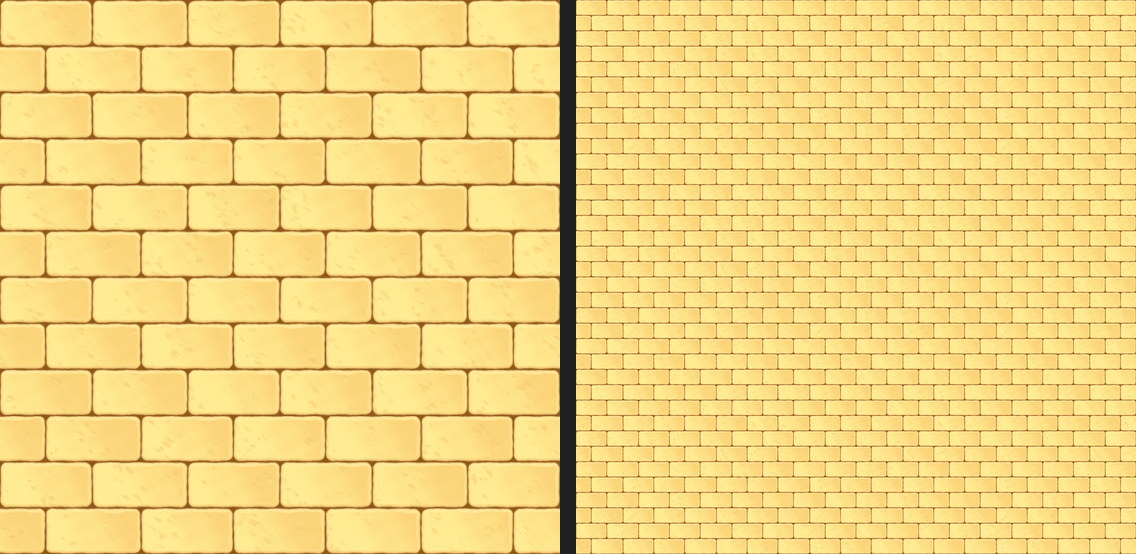
Left: one tile. Right: repeated 3 by 3.
A Shadertoy shader for this texture:

```glsl
const vec2 BRICKS = vec2(6.0, 12.0);        // repeats across and down
const vec2 HALF_GAP = vec2(0.013, 0.017);   // half the joint, in row heights
const float CORNER = 0.135;
const float EDGE_WOBBLE = 0.009;
const float JOINT_DRIFT = 0.013;            // uneven brick lengths
const float RIM_WIDTH = 0.075;
const vec2 SPECK_GRID = vec2(4.2, 9.5);
const float SPECK_CHANCE = 0.40;
const float SPECK_WARP = 0.045;
const vec2 SPECK_AXIS = vec2(0.80, -0.60);
const vec2 LIGHT_DIR = vec2(0.40, 0.92);

const vec3 MORTAR = vec3(0.56, 0.345, 0.10);
const vec3 OUTLINE = vec3(0.86, 0.68, 0.38);
const vec3 PALE = vec3(1.00, 0.922, 0.575);
const vec3 GOLD = vec3(0.985, 0.828, 0.472);
const vec3 SHADE = vec3(0.955, 0.77, 0.43);
const vec3 HIGHLIGHT = vec3(1.00, 0.925, 0.63);

const float TAU = 6.28318;

vec3 hash3(vec2 p) {
    vec3 h = vec3(dot(p, vec2(127.1, 311.7)), dot(p, vec2(269.5, 183.3)), dot(p, vec2(419.2, 371.9)));
    return fract(sin(h) * 4375.85);
}

float roundedBox(vec2 p, vec2 halfSize, float radius) {
    vec2 e = abs(p) - halfSize + radius;
    return length(max(e, 0.0)) + min(max(e.x, e.y), 0.0) - radius;
}

// Layered sines, phased per brick, roughly -1 to 1
float ripple(vec2 p, vec3 phase) {
    vec3 a = phase * TAU;
    return 0.5 * sin(p.x * 7.0 + 3.0 * p.y + a.x)
         + 0.3 * sin(p.y * 13.0 - 6.0 * p.x + a.y)
         + 0.2 * sin(p.x * 23.0 + 17.0 * p.y + a.z);
}

// Cellular smudges stretched along a diagonal
float specks(vec2 p, vec2 seed) {
    vec2 across = vec2(-SPECK_AXIS.y, SPECK_AXIS.x);
    vec2 g = vec2(dot(p, SPECK_AXIS), dot(p, across)) * SPECK_GRID;
    vec2 cell = floor(g);
    float mark = 0.0;
    for (int j = -1; j <= 1; j++) {
        for (int i = -1; i <= 1; i++) {
            vec2 c = cell + vec2(i, j);
            vec3 r = hash3(c + seed);
            float present = step(r.z, SPECK_CHANCE);
            float size = 0.22 + 1.2 * r.z;
            float d = length(g - c - 0.15 - 0.7 * r.xy);
            mark = max(mark, present * (1.0 - smoothstep(size * 0.3, size, d)));
        }
    }
    return mark;
}

void mainImage(out vec4 fragColor, in vec2 fragCoord) {
    // Running bond: every other row moves by half a brick
    vec2 p = fragCoord / iResolution.xy * BRICKS;
    float row = floor(p.y);
    p.x += 0.5 * (1.0 - mod(row, 2.0));
    p.x += JOINT_DRIFT * sin(TAU * p.x / 3.0);

    // Brick space: origin at the centre, one unit per row height
    vec2 id = mod(floor(p), BRICKS);
    float aspect = iResolution.x / iResolution.y * BRICKS.y / BRICKS.x;
    vec2 q = (fract(p) - 0.5) * vec2(aspect, 1.0);
    vec2 halfSize = vec2(aspect, 1.0) * 0.5 - HALF_GAP;
    vec3 rnd = hash3(id + 3.7);
    float wave = ripple(q, rnd);
    float d = roundedBox(q, halfSize, CORNER) + EDGE_WOBBLE * ripple(q * 1.7, rnd.zxy);

    // Face: pale lower left to gold upper right, with mottling
    float slope = 0.45 + 0.85 * q.x / aspect + 0.30 * q.y;
    slope += 0.12 * wave + 0.24 * (rnd.x - 0.5);
    vec3 color = mix(PALE, GOLD, smoothstep(0.08, 0.95, slope));

    // Smudges gather in patches, each with a lit lower lip
    vec2 seed = id * 17.0 + 5.0;
    vec2 s = q + SPECK_WARP * vec2(ripple(q * 2.3, rnd.yxz), ripple(q.yx * 2.1, rnd));
    float patchy = smoothstep(-0.10, 0.55, ripple(q * 0.8, rnd.yzx) - 0.30 * q.x);
    float smudge = specks(s, seed);
    float lip = max(specks(s + vec2(-0.015, 0.035), seed) - smudge, 0.0);
    color = mix(color, SHADE, 0.44 * smudge * patchy);
    color = mix(color, HIGHLIGHT, 0.35 * lip * patchy);

    // Worn bevel: bright above and right, shaded below
    vec2 e = max(abs(q) - halfSize + CORNER, 0.0) * sign(q);
    float lit = dot(e / max(length(e), 0.001), LIGHT_DIR);
    float width = RIM_WIDTH * (1.0 + 0.40 * wave);
    float rim = smoothstep(-width - 0.02, -width + 0.02, d);
    color = mix(color, HIGHLIGHT, rim * (0.22 + 0.58 * max(lit, 0.0)));
    float underside = smoothstep(-0.08, -0.02, d) * max(-lit, 0.0);
    color = mix(color, SHADE, 0.65 * underside);

    // Soft outline, then the joint
    float pixel = BRICKS.y / iResolution.y;
    float soft = max(0.75 * pixel, 0.021);
    color = mix(color, OUTLINE, 0.55 * smoothstep(-0.035, 0.0, d));
    color = mix(color, MORTAR, smoothstep(-soft, soft, d));
    fragColor = vec4(color, 1.0);
}
```
